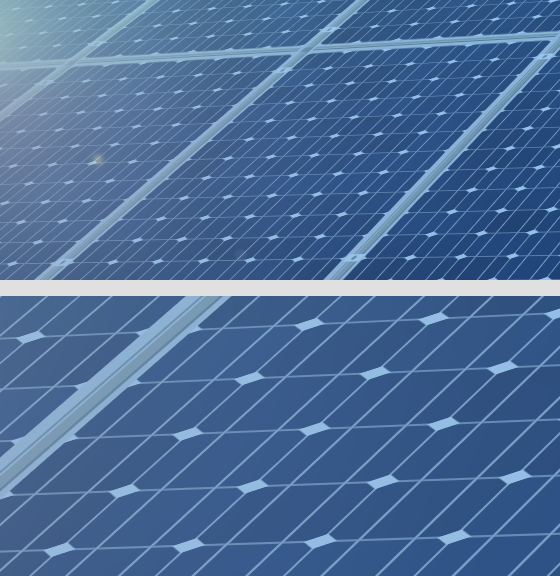
Top: the whole. Bottom: its middle third, enlarged.
This pattern is drawn by a Shadertoy shader. Its source:

```glsl
float hash(vec2 p) {
    return fract(sin(dot(p, vec2(127.1, 311.7))) * 43758.5);
}

float noise(vec2 p) {
    vec2 i = floor(p), f = fract(p);
    f = f * f * (3.0 - 2.0 * f);
    return mix(mix(hash(i), hash(i + vec2(1, 0)), f.x),
               mix(hash(i + vec2(0, 1)), hash(i + vec2(1, 1)), f.x), f.y);
}

// Pixel coverage of a stripe, which stays even when thinner than a pixel
float stripe(float d, float halfWidth, float pixel) {
    float covered = min(d + 0.5 * pixel, halfWidth) - max(d - 0.5 * pixel, -halfWidth);
    return clamp(covered / pixel, 0.0, 1.0);
}

// Perspective: one panel per unit of x, the cross seam at y = 0
vec2 panelPlane(vec2 p) {
    mat3 toScreen = mat3(0.828, -0.058, -0.0479,
                        -0.916, 0.633, -0.1478,
                         1.094, 0.177, 1.0);
    vec3 q = inverse(toScreen) * vec3(p.x, 1.0 - p.y, 1.0);
    return q.xy / q.z;
}

// Silicon cells with busbars, grid lines and chamfered corners
vec3 solarCells(vec2 plane, vec2 pixel, vec3 silicon, vec3 metal) {
    const vec2 cellSize = vec2(0.1587, 0.0875);
    vec2 cell = (vec2(fract(plane.x), abs(plane.y)) - vec2(0.024, 0.025)) / cellSize;
    vec2 aa = pixel / cellSize;
    vec2 id = floor(cell) + vec2(floor(plane.x) * 7.0, step(0.0, plane.y) * 31.0);
    vec2 f = fract(cell);
    vec2 edge = 0.5 - abs(f - 0.5);

    vec3 col = silicon * (0.96 + 0.08 * hash(id));
    float busbar = stripe(abs(f.x - 0.5) - 0.21, 0.013, aa.x);
    float grid = max(stripe(edge.x, 0.011, aa.x), 0.75 * stripe(edge.y, 0.018, aa.y));
    float corner = stripe(edge.x + edge.y, 0.125, length(aa));
    col = mix(col, metal, 0.8 * max(busbar, grid));
    return mix(col, metal * 1.08, corner);
}

// Aluminium frames, rails and clamps
vec3 addFrames(vec3 col, vec2 plane, vec2 pixel, vec3 metal) {
    float s = fract(plane.x + 0.5) - 0.5;
    float t = plane.y;
    vec3 groove = vec3(0.25, 0.41, 0.55);
    vec3 rail = vec3(0.43, 0.58, 0.69);

    col = mix(col, metal, stripe(t, 0.023, pixel.y));
    col = mix(col, rail, stripe(t + 0.007, 0.005, pixel.y));
    col = mix(col, groove, 0.8 * stripe(t - 0.004, 0.003, pixel.y));

    col = mix(col, metal, stripe(s, 0.032, pixel.x));
    col = mix(col, rail, stripe(s - 0.007, 0.010, pixel.x));
    col = mix(col, groove, 0.75 * stripe(s - 0.018, 0.0025, pixel.x));
    col = mix(col, groove, 0.6 * stripe(s + 0.009, 0.002, pixel.x));

    // Clamps near both ends of each rail, each with a bolt
    float c = abs(abs(t) - 0.5475) - 0.4375;
    float plate = stripe(s, 0.026, pixel.x) * stripe(c, 0.014, pixel.y);
    float bolt = stripe(length(vec2(s * 1.3, c)), 0.008, length(pixel));
    col = mix(col, metal * 1.1, plate);
    col = mix(col, groove, 0.7 * bolt);

    // Dark joint where rail and seam cross
    float joint = stripe(s, 0.016, pixel.x) * stripe(t, 0.012, pixel.y);
    return mix(col, groove, 0.45 * joint);
}

void mainImage(out vec4 fragColor, in vec2 fragCoord) {
    vec2 p = fragCoord / iResolution.xy * vec2(2.0, 1.0);
    vec2 plane = panelPlane(p);
    vec2 pixel = vec2(length(vec2(dFdx(plane.x), dFdy(plane.x))),
                      length(vec2(dFdx(plane.y), dFdy(plane.y))));

    // Sun haze from the upper left over deep blue silicon
    float haze = exp(-1.45 * length((p - vec2(-0.05, 0.85)) * vec2(1.0, 0.75)));
    vec3 hazeColor = mix(vec3(0.62, 0.66, 0.74), vec3(0.64, 0.78, 0.79),
                         smoothstep(0.5, 1.0, p.y));
    vec3 silicon = mix(vec3(0.10, 0.245, 0.455), vec3(0.20, 0.36, 0.56), 0.4 * p.y);
    silicon *= 0.94 + 0.12 * noise(p * 4.0);
    vec3 metal = vec3(0.53, 0.70, 0.85);

    vec3 col = solarCells(plane, pixel, silicon, metal);
    col = addFrames(col, plane, pixel, metal);
    col = mix(col, hazeColor, 0.95 * haze);

    // Faint lens spots
    col += vec3(0.22, 0.17, 0.05) * exp(-3000.0 * dot(p - vec2(0.35, 0.43), p - vec2(0.35, 0.43)));
    float spot = length(p - vec2(0.86, 0.09));
    col += vec3(0.05, 0.03, 0.04) * (1.0 - smoothstep(0.015, 0.028, spot));

    fragColor = vec4(clamp(col, 0.0, 1.0), 1.0);
}
```
